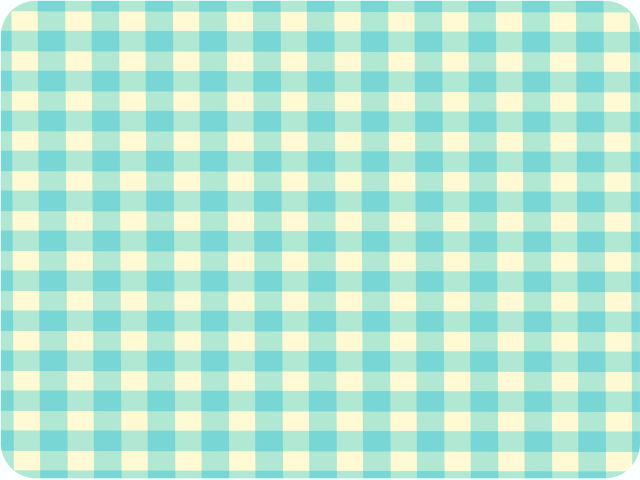
A Shadertoy shader for this pattern:

```glsl
// Gingham cloth: translucent teal bands cross over cream, about 12 repeats each
// way, deepening where they overlap. Bands are periodic distance functions on
// slightly skewed axes, trimmed by a rounded rectangle on white.

// Antialiased coverage of a repeating band, with its centre at 'centre'.
float band(float x, float centre, float period, float width, float pixel) {
    float offset = abs(fract((x - centre) / period + 0.5) - 0.5) * period;
    return 1.0 - smoothstep(-0.7 * pixel, 0.7 * pixel, offset - 0.5 * width);
}

// Signed distance to a rounded rectangle centred on the origin.
float roundedBox(vec2 p, vec2 halfSize, float radius) {
    vec2 q = abs(p) - halfSize + radius;
    return length(max(q, 0.0)) + min(max(q.x, q.y), 0.0) - radius;
}

void mainImage(out vec4 fragColor, in vec2 fragCoord) {
    // Canvas height is one unit, measured downwards from the top left.
    float pixel = 1.0 / iResolution.y;
    vec2 canvas = vec2(iResolution.x * pixel, 1.0);
    vec2 p = vec2(fragCoord.x, iResolution.y - fragCoord.y) * pixel;

    // The weave leans slightly along both axes.
    vec2 weave = p - vec2(0.0053, 0.0018) * p.yx;
    float column = band(weave.x, 0.1071, 0.11215, 0.0575, pixel);
    float row = band(weave.y, 0.0854, 0.08325, 0.0428, pixel);

    // Bare cloth, single band, and crossing of two bands.
    vec3 cream = vec3(1.00, 0.98, 0.83);
    vec3 mint = vec3(0.69, 0.91, 0.83);
    vec3 teal = vec3(0.47, 0.84, 0.83);
    vec3 cloth = mix(mix(cream, mint, row), mix(mint, teal, row), column);

    // Rounded outline with a hairline white margin.
    vec2 middle = 0.5 * canvas + vec2(0.0009, -0.0009);
    float outline = roundedBox(p - middle, 0.5 * canvas - vec2(0.0009, 0.0026), 0.073);
    float inside = 1.0 - smoothstep(-0.7 * pixel, 0.7 * pixel, outline);
    fragColor = vec4(mix(vec3(0.99, 1.0, 1.0), cloth, inside), 1.0);
}
```
